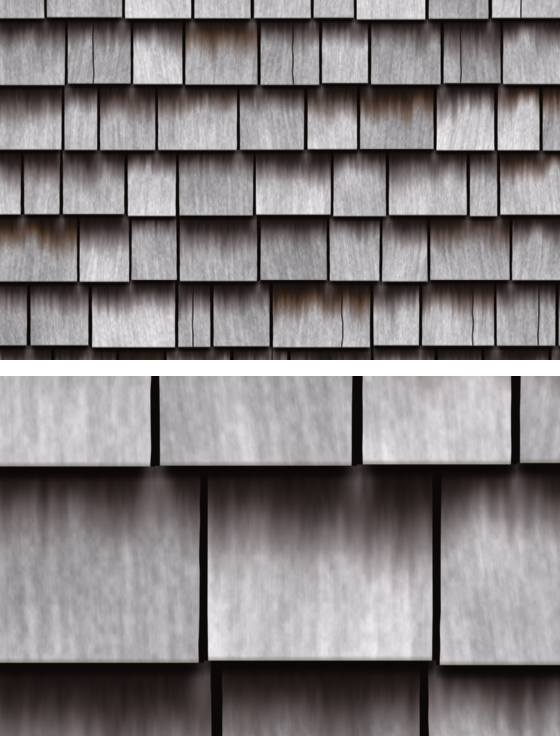
Top: the whole. Bottom: its middle third, enlarged.
Reproduce this texture procedurally as a WebGL 1 fragment shader.

```glsl
precision highp float;
uniform vec2 u_resolution;

const float COURSE = 0.1822;      // height of one course
const float BASE = 0.0405;        // lowest full butt line
const float SPACING = 0.178;      // mean shingle width
const vec3 GAP = vec3(0.045, 0.032, 0.028);
const vec3 SOOT = vec3(0.095, 0.070, 0.062);
const vec3 UMBER = vec3(0.31, 0.265, 0.265);
const vec3 RUST = vec3(0.30, 0.205, 0.145);
const vec3 PLUME = vec3(0.43, 0.385, 0.39);
const vec3 MOSS = vec3(0.40, 0.41, 0.33);
const vec3 SILVER = vec3(1.0, 0.985, 1.0);

float hash(vec2 p) {
  p = fract(p * vec2(0.1031, 0.1137) + 0.317);
  p += dot(p, p.yx + 33.33);
  return fract((p.x + p.y) * p.x * 7.31);
}

float noise(vec2 p) {
  vec2 i = floor(p), f = fract(p);
  f = f * f * (3.0 - 2.0 * f);
  return mix(mix(hash(i), hash(i + vec2(1.0, 0.0)), f.x),
             mix(hash(i + vec2(0.0, 1.0)), hash(i + 1.0), f.x), f.y);
}

float fbm(vec2 p) {
  float sum = 0.0, amp = 0.53;
  for (int k = 0; k < 4; k++) {
    sum += amp * noise(p);
    p = p * 2.03 + 17.3;
    amp *= 0.5;
  }
  return sum;
}

float joint(float i, float row) {
  float jitter = 0.6 * (hash(vec2(i + 31.0, row * 7.0 + 53.0)) - 0.5);
  return (i + 0.5 + jitter - hash(vec2(row + 9.0, 4.0))) * SPACING;
}

// Left joint, right joint and seed of the shingle covering x
vec3 board(float x, float row) {
  float i = floor(x / SPACING + hash(vec2(row + 9.0, 4.0)));
  if (x < joint(i, row)) i -= 1.0;
  return vec3(joint(i, row), joint(i + 1.0, row), i + 41.0 * row + 90.0);
}

float trait(float seed, float kind) {
  return hash(vec2(seed, kind * 13.0 + 2.0));
}

float jointDistance(float x, vec3 b) {
  return min(x - b.x, b.y - x);
}

float overhang(float seed) {
  return 0.035 * trait(seed, 1.0);
}

// Silvered wood with vertical grain and speckle
vec3 weathered(vec2 p, float depth, float seed) {
  float slant = 0.35 * (trait(seed, 2.0) - 0.5);
  vec2 q = vec2(p.x + slant * p.y, p.y) + seed * 0.37;
  float grain = fbm(q * vec2(130.0, 11.0)) - 0.5;
  float speckle = fbm(q * vec2(170.0, 110.0)) - 0.5;
  float patches = noise(q * vec2(17.0, 13.0)) - 0.5;
  float tone = mix(0.55, 0.72, trait(seed, 3.0)) + 0.12 * depth;
  return SILVER * (tone + 0.20 * grain + 0.16 * speckle + 0.11 * patches);
}

// Dark run-off stain that fades down the face
vec3 stained(vec3 wood, vec2 p, float depth, float seed) {
  float broad = noise(vec2(p.x * 24.0 + seed, p.y * 5.0));
  float streak = noise(vec2(p.x * 120.0, p.y * 7.0 + seed));
  float reach = 0.20 + 0.20 * trait(seed, 4.0) + 0.34 * broad + 0.16 * streak;
  float t = depth / reach;
  vec3 stain = mix(UMBER, RUST, smoothstep(0.6, 1.0, trait(seed, 5.0)));
  vec3 c = mix(SOOT, stain, smoothstep(0.08, 0.6, t));
  c *= 0.75 + 0.5 * fbm(p * vec2(150.0, 30.0));
  return mix(c, wood, smoothstep(0.3, 1.05, t));
}

vec3 shingle(vec2 p, float row, float h, float px) {
  vec3 b = board(p.x, row), above = board(p.x, row + 1.0);
  float seed = b.z, depth = 1.0 - h;
  vec3 c = stained(weathered(p, depth, seed), p, depth, seed);

  // Pale plume below the joint of the course above
  float wobble = 0.010 * (noise(p * vec2(30.0, 24.0)) - 0.5);
  float spread = (jointDistance(p.x, above) + wobble) / (0.010 + 0.016 * depth);
  float plume = exp(-spread * spread) * (1.0 - smoothstep(0.05, 0.5, depth));
  c = mix(c, PLUME * (0.8 + 0.4 * noise(p * vec2(160.0, 30.0))), 0.65 * plume);

  // Occasional split
  float splitX = mix(b.x, b.y, 0.3 + 0.4 * trait(seed, 6.0)) + 0.004 * noise(vec2(p.y * 30.0, seed));
  float split = 1.0 - smoothstep(0.0006, 0.0012 + px, abs(p.x - splitX));
  c = mix(c, SOOT, 0.65 * split * step(0.87, trait(seed, 7.0)));

  // Mossy butt edge and cast shadow
  float butt = h + overhang(seed);
  c = mix(c, MOSS, 0.5 * (1.0 - smoothstep(0.0, 0.03, butt)));
  float shade = 1.0 - smoothstep(0.025, 0.09, depth - overhang(above.z));
  c = mix(c, GAP, shade * (1.0 - 0.6 * plume));

  // Tapered joint
  float halfGap = 0.0034 + 0.002 * trait(seed, 8.0) + 0.003 * (trait(seed, 9.0) - 0.5) * (h - 0.5);
  float d = jointDistance(p.x, b) - halfGap + 0.0008 * (noise(vec2(p.y * 60.0, seed)) - 0.5);
  return mix(GAP, c, smoothstep(-px, px, d));
}

void main() {
  vec2 p = gl_FragCoord.xy / u_resolution.y;
  float px = 1.0 / u_resolution.y;
  float v = (p.y - BASE) / COURSE;
  float row = floor(v), h = v - row;

  // The upper course laps over the lower one
  float lip = 1.0 - overhang(board(p.x, row + 1.0).z);
  float soft = px / COURSE;
  float lap = smoothstep(lip - soft, lip + soft, h);
  vec3 c = mix(shingle(p, row, h, px), shingle(p, row + 1.0, h - 1.0, px), lap);
  gl_FragColor = vec4(clamp(c, 0.0, 1.0), 1.0);
}
```
